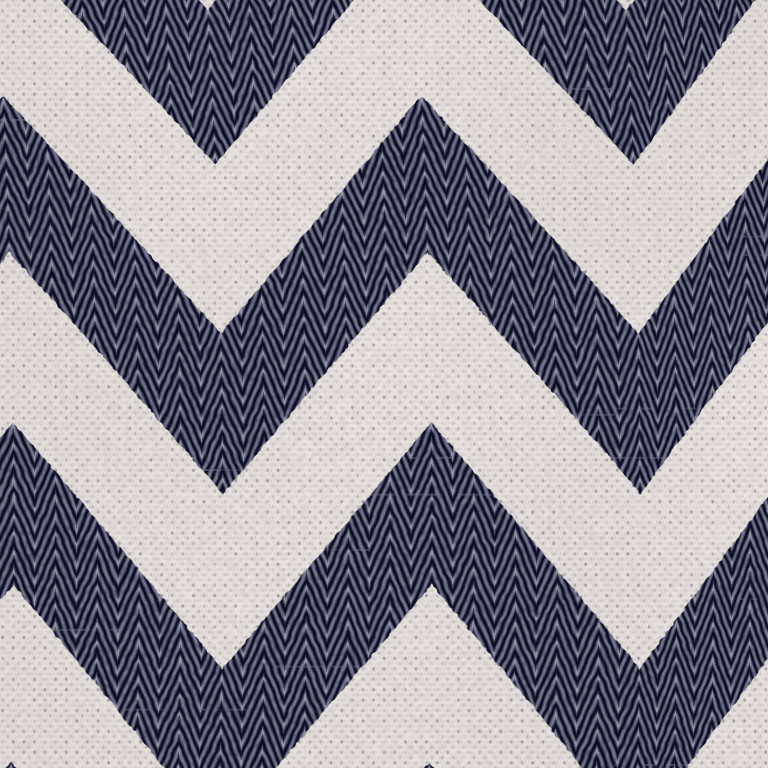
Reproduce this pattern procedurally as a three.js fragment shader.

```glsl
// Woven chevron cloth: navy zigzag bands on a cream knit ground.
// A triangle wave bends the bands; a finer triangle wave draws the herringbone
// threads in the navy, and staggered dots with hashed strength form the knit.

varying vec2 vUv;

const vec3 CREAM = vec3(0.905, 0.885, 0.873);
const vec3 CREAM_SHADE = vec3(0.77, 0.74, 0.74);
const vec3 DOT = vec3(0.60, 0.56, 0.58);
const vec3 NAVY = vec3(0.035, 0.038, 0.13);
const vec3 THREAD = vec3(0.45, 0.46, 0.54);
const vec3 GLINT = vec3(0.66, 0.66, 0.71);

const float CHEVRON_WIDTH = 0.5445;  // peak to peak
const float PEAK_X = 0.5475;
const float PEAK_Y = 0.875;
const float BAND_RATE = 2.389;       // bands per canvas height
const float RATE_DRIFT = 0.095;      // bands widen slightly downward
const float ZIG_DEPTH = 0.73;        // peak to valley, in band repeats
const float NAVY_SHARE = 0.482;
const float EDGE_SCALE = 0.29;       // band repeats to canvas distance
const float SOFT = 0.0013;

const float HERRING_WIDTH = 0.05445;
const float THREAD_STEP = 0.0235;    // vertical spacing of threads
const float THREAD_RISE = 2.75;      // threads climbed per half zigzag
const vec2 STITCH = vec2(0.0069, 0.0136);
const vec2 SPECK_CELL = vec2(0.012);

float hash(vec2 p) {
  return fract(sin(dot(p, vec2(127.1, 311.7))) * 43758.5453);
}

float noise(vec2 p) {
  vec2 i = floor(p);
  vec2 f = fract(p);
  f = f * f * (3.0 - 2.0 * f);
  return mix(mix(hash(i), hash(i + vec2(1.0, 0.0)), f.x),
             mix(hash(i + vec2(0.0, 1.0)), hash(i + vec2(1.0)), f.x), f.y);
}

// 0 at whole numbers, 1 halfway between them
float triangle(float x) {
  return 1.0 - abs(2.0 * fract(x) - 1.0);
}

// Horizontal position from the central peak, with the cloth's slight pull
float clothX(vec2 p) {
  float bow = (p.y - 0.3) / 0.6;
  float pull = 0.015 * (1.0 - bow * bow);
  return p.x + 0.14 * max(p.x - 0.825, 0.0) - PEAK_X - pull;
}

// Coverage of the navy bands
float bandMask(vec2 p, float x) {
  float drop = PEAK_Y - p.y;
  float row = drop * (BAND_RATE - RATE_DRIFT * drop);
  float phase = row - ZIG_DEPTH * triangle(x / CHEVRON_WIDTH);
  float offset = abs(fract(phase - 0.5 * NAVY_SHARE + 0.5) - 0.5);
  float dist = (offset - 0.5 * NAVY_SHARE) * EDGE_SCALE;
  dist += 0.0028 * (noise(p * 210.0) - 0.5);
  return 1.0 - smoothstep(-SOFT, SOFT, dist);
}

vec3 herringbone(vec2 p, float x) {
  float zig = triangle(x / HERRING_WIDTH);
  float wobble = 0.22 * (noise(p * 90.0) - 0.5);
  float climb = p.y / THREAD_STEP + THREAD_RISE * zig + wobble;
  float line = 0.5 + 0.5 * cos(6.28318 * climb);
  float twist = 0.8 + 0.4 * noise(p * vec2(260.0, 170.0));
  vec3 color = mix(NAVY, THREAD, clamp(line * twist, 0.0, 1.0));

  // Bright stitches where threads turn
  float turn = smoothstep(0.78, 0.97, abs(2.0 * zig - 1.0));
  color = mix(color, GLINT, 0.65 * turn * smoothstep(0.72, 0.98, line));

  // Occasional loose weft threads
  vec2 weft = vec2(p.x / 0.16, p.y / 0.008);
  float loose = step(0.975, hash(floor(weft) + 7.0));
  float strand = 1.0 - smoothstep(0.08, 0.25, abs(fract(weft.y) - 0.5));
  float broken = smoothstep(0.3, 0.7, noise(p * vec2(110.0, 40.0)));
  return mix(color, THREAD, 0.45 * loose * strand * broken);
}

vec3 knit(vec2 p) {
  // Alternate columns are offset by half a stitch
  float column = floor(p.x / STITCH.x);
  float parity = mod(column, 2.0);
  vec2 grid = p / STITCH + vec2(0.0, 0.5 * parity);
  vec2 local = (fract(grid) - 0.5) * STITCH;
  float strength = mix(0.25, 1.0, hash(floor(grid))) * mix(0.85, 0.5, parity);
  float dot_ = 1.0 - smoothstep(0.0008, 0.0027, length(local * vec2(1.0, 0.8)));

  float rib = 0.5 - 0.5 * cos(6.28318 * p.x / STITCH.x);
  float purl = 0.5 + 0.5 * cos(12.56637 * grid.y);
  float grain = noise(p * vec2(300.0, 220.0));
  float shade = 0.30 * (1.0 - rib) * purl + 0.38 * grain - 0.08;
  vec3 color = mix(CREAM, CREAM_SHADE, clamp(shade, 0.0, 1.0));
  color = mix(color, DOT, strength * dot_);

  // Rare dark flecks
  vec2 cell = p / SPECK_CELL;
  float fleck = step(0.9993, hash(floor(cell) + 31.0));
  fleck *= 1.0 - smoothstep(0.12, 0.3, length(fract(cell) - 0.5));
  return mix(color, NAVY, 0.8 * fleck);
}

void main() {
  float x = clothX(vUv);
  vec3 color = mix(knit(vUv), herringbone(vUv, x), bandMask(vUv, x));
  color *= 0.985 + 0.03 * noise(vUv * 4.0);
  gl_FragColor = vec4(color, 1.0);
}
```
